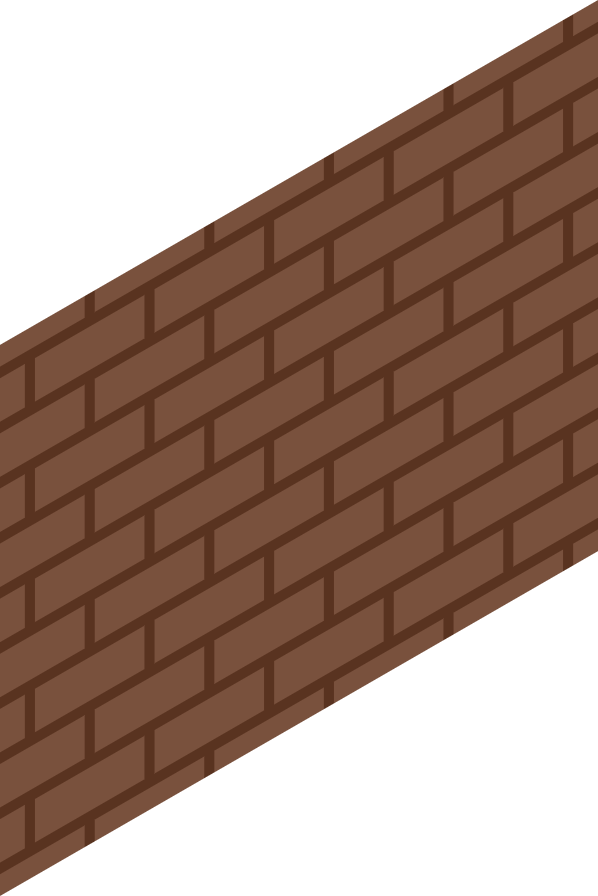
Reproduce this texture procedurally as a Shadertoy shader.

```glsl
const vec3 BRICK = vec3(0.475, 0.318, 0.239);
const vec3 MORTAR = vec3(0.349, 0.200, 0.125);
const vec3 BACKGROUND = vec3(1.0);

const vec2 PAGE = vec2(1.0, 1.5);   // canvas extent in page units
const float TILT = radians(30.0);   // rise of the courses
const float WALL_HEIGHT = 0.9226;
const float ROWS = 10.0;            // nine full courses and two halves
const float BRICKS_ACROSS = 5.0;
const float JOINT_WIDTH = 0.0169;   // mortar thickness, square to its line
const float FIRST_JOINT = 0.75;     // joint offset of even courses, in bricks

// Distance from x to the nearest whole number
float toNearest(float x) {
    return abs(fract(x + 0.5) - 0.5);
}

// Antialiased coverage; the distance is positive inside
float coverage(float dist, float pixel) {
    return clamp(0.5 + dist / pixel, 0.0, 1.0);
}

void mainImage(out vec4 fragColor, in vec2 fragCoord) {
    vec2 p = fragCoord / iResolution.xy * PAGE;
    float pixel = PAGE.x / iResolution.x;

    // Shear the wall upright
    float height = p.y - p.x * tan(TILT);
    float rowHeight = WALL_HEIGHT / ROWS;

    // Running bond: alternate courses shift by half a brick
    float course = height / rowHeight + 0.5;
    float shift = FIRST_JOINT - 0.5 * mod(floor(course), 2.0);
    float along = p.x * BRICKS_ACROSS - shift;

    // Distances to the bed lines and the upright joints
    float bed = toNearest(course) * rowHeight * cos(TILT);
    float upright = toNearest(along) / BRICKS_ACROSS;
    float brick = coverage(min(bed, upright) - 0.5 * JOINT_WIDTH, pixel);

    // Clip to the slanted wall
    float edge = min(height, WALL_HEIGHT - height) * cos(TILT);
    float wall = coverage(edge, pixel);

    vec3 color = mix(BACKGROUND, mix(MORTAR, BRICK, brick), wall);
    fragColor = vec4(color, 1.0);
}
```
